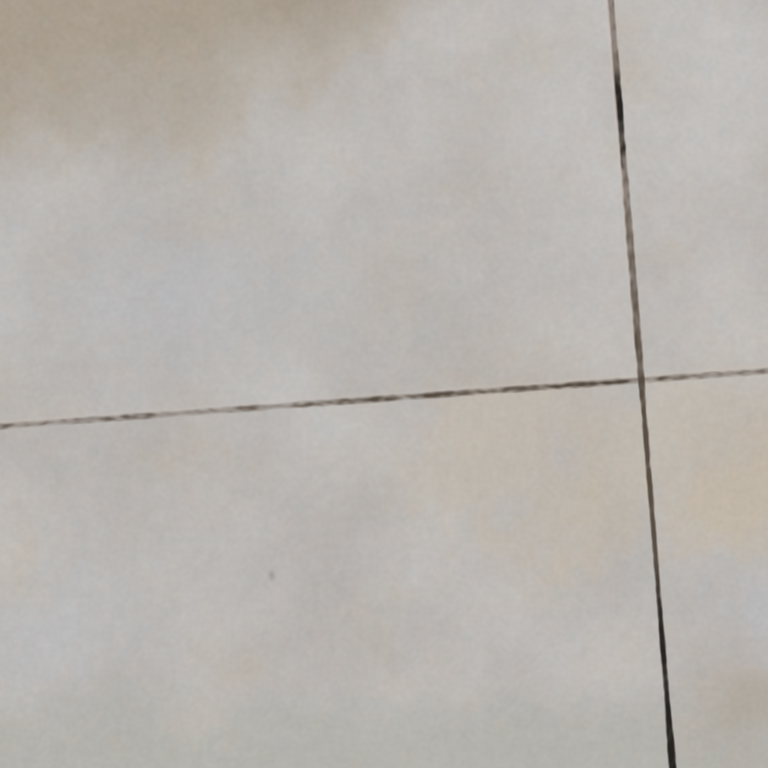
Give the GLSL for this texture, as a WebGL 2 fragment shader.

```glsl
#version 300 es
precision highp float;
// Pale stone floor tiles seen slightly askew, larger than the canvas, so one
// joint runs across and one down. Skewed tile coordinates repeat by rounding;
// gradient noise gives the mottling, the grain and the worn, dirty grout.
uniform vec2 u_resolution;
out vec4 outColor;

#define CROSSING vec2(0.835, 0.505)
#define TILE_SIZE vec2(1.25, 1.15)
#define ACROSS_SLOPE 0.072
#define DOWN_SLOPE -0.081
#define ACROSS_HALF_WIDTH 0.0031
#define DOWN_HALF_WIDTH 0.0044
#define MOTTLE 0.085
#define GRAIN 0.019
#define STAIN 0.95

const vec3 STONE = vec3(0.729, 0.716, 0.703);
const vec3 WARM_STONE = vec3(0.758, 0.712, 0.645);
const vec3 COOL_STONE = vec3(0.725, 0.732, 0.750);
const vec3 SHADED_STONE = vec3(0.692, 0.688, 0.664);
const vec3 BROWN_STAIN = vec3(0.655, 0.610, 0.548);
const vec3 GROUT = vec3(0.53, 0.49, 0.46);
const vec3 DIRTY_GROUT = vec3(0.31, 0.27, 0.23);
const vec3 BLACK_DIRT = vec3(0.10, 0.09, 0.08);
const vec3 PALE_EDGE = vec3(0.80, 0.75, 0.72);

vec2 hashGradient(vec2 cell) {
  vec3 p = fract(cell.xyx * vec3(0.1031, 0.1030, 0.0973));
  p += dot(p, p.yzx + 33.33);
  return 2.0 * fract((p.xx + p.yz) * p.zy) - 1.0;
}

float gradientNoise(vec2 p) {
  vec2 cell = floor(p), f = fract(p);
  vec2 w = f * f * f * (f * (f * 6.0 - 15.0) + 10.0);
  float a = dot(hashGradient(cell), f);
  float b = dot(hashGradient(cell + vec2(1, 0)), f - vec2(1, 0));
  float c = dot(hashGradient(cell + vec2(0, 1)), f - vec2(0, 1));
  float d = dot(hashGradient(cell + vec2(1, 1)), f - vec2(1, 1));
  return mix(mix(a, b, w.x), mix(c, d, w.x), w.y);
}

float fbm(vec2 p) {
  float sum = 0.0, amplitude = 0.6;
  for (int i = 0; i < 5; i++) {
    sum += amplitude * gradientNoise(p);
    p = mat2(1.6, 1.2, -1.2, 1.6) * p + 7.3;
    amplitude *= 0.55;
  }
  return sum;
}

// Soft round patch: 1 at the centre, fading out over the radii.
float patchMask(vec2 p, vec2 center, vec2 radii) {
  vec2 d = (p - center) / radii;
  return exp(-dot(d, d));
}

// Band along one axis with soft ends.
float band(float t, float from, float to, float soft) {
  return smoothstep(from - soft, from + soft, t) * (1.0 - smoothstep(to - soft, to + soft, t));
}

float lineMask(float dist, float halfWidth, float soft) {
  return 1.0 - smoothstep(halfWidth - soft, halfWidth + soft, abs(dist));
}

vec3 stoneColor(vec2 p, vec2 tile) {
  vec2 q = p + tile * 5.7;
  float cloud = fbm(q * 5.0 + 2.0);
  float tint = fbm(q * 8.0 + 31.0);
  vec2 warped = p + 0.10 * vec2(cloud, tint);
  vec3 color = STONE + MOTTLE * cloud * vec3(0.9, 1.0, 1.1);

  // Light tile body, greyer in the middle; warm blotches and cool sheen.
  color += 0.016 * patchMask(warped, vec2(0.70, 0.85), vec2(0.25, 0.25));
  color += 0.016 * patchMask(warped, vec2(0.95, 0.75), vec2(0.15, 0.35));
  color -= 0.022 * patchMask(warped, vec2(0.45, 0.60), vec2(0.12, 0.10));
  float warm = 0.50 * patchMask(warped, vec2(0.70, 0.40), vec2(0.20, 0.13))
             + 0.65 * patchMask(warped, vec2(0.97, 0.38), vec2(0.11, 0.13));
  color = mix(color, WARM_STONE, clamp(warm + 0.8 * tint, 0.0, 0.8));
  float cool = patchMask(warped, vec2(0.22, 0.61), vec2(0.16, 0.09))
             + patchMask(warped, vec2(0.04, 0.18), vec2(0.12, 0.07))
             + patchMask(warped, vec2(0.99, 0.19), vec2(0.05, 0.05));
  color = mix(color, COOL_STONE, 0.55 * min(cool, 1.0));

  // Shade along the bottom and the brown stain in the upper left.
  color = mix(color, SHADED_STONE, 0.75 * (1.0 - smoothstep(0.03, 0.13, warped.y)));
  color = mix(color, BROWN_STAIN, 0.5 * patchMask(warped, vec2(0.97, 0.09), vec2(0.07, 0.06)));
  float stainEdge = 0.76 + 0.65 * warped.x * warped.x;
  float stain = smoothstep(-0.05, 0.19, warped.y - stainEdge);
  color = mix(color, BROWN_STAIN + 0.06 * cloud, STAIN * stain);

  // Fine grain with a little colour speckle, and one small fleck.
  color += GRAIN * (gradientNoise(p * 140.0) + 0.8 * gradientNoise(p * 60.0));
  color += 0.6 * GRAIN * gradientNoise(p * 42.0 + 9.0) * vec3(1.0, -0.2, -1.0);
  return mix(color, GROUT, 0.45 * patchMask(p, vec2(0.354, 0.251), vec2(0.004, 0.006)));
}

void main() {
  vec2 p = gl_FragCoord.xy / u_resolution;
  float soft = max(0.0020, 0.8 / min(u_resolution.x, u_resolution.y));

  // Skewed offsets from the crossing, repeated once per tile.
  vec2 offset = p - CROSSING;
  vec2 skewed = offset - vec2(DOWN_SLOPE * offset.y, ACROSS_SLOPE * offset.x);
  vec2 joint = skewed - TILE_SIZE * round(skewed / TILE_SIZE);
  vec3 color = stoneColor(p, floor(skewed / TILE_SIZE));

  // Joint across: faint at the left, dark in patches short of the crossing.
  float wearAcross = gradientNoise(vec2(p.x * 22.0, 3.5)) + gradientNoise(vec2(p.x * 75.0, p.y * 160.0));
  float dirtAcross = 0.75 * band(p.x, 0.48, 0.83, 0.10) + 0.9 * wearAcross + 0.12;
  vec3 acrossColor = mix(GROUT, DIRTY_GROUT, clamp(dirtAcross, 0.0, 1.0));
  float across = lineMask(joint.y, ACROSS_HALF_WIDTH + 0.0008 * wearAcross, soft * 1.5);
  float coverAcross = clamp(0.80 + 0.4 * wearAcross, 0.45, 0.95);
  color = mix(color, PALE_EDGE, 0.25 * lineMask(joint.y - 0.006, 0.002, 0.003));
  color = mix(color, acrossColor, coverAcross * across);

  // Joint down: pale at the top, black in two worn stretches.
  float wearDown = gradientNoise(vec2(7.5, p.y * 26.0)) + gradientNoise(vec2(p.x * 160.0, p.y * 70.0));
  float along = p.y + 0.02 * wearDown;
  float black = max(band(along, 0.785, 0.905, 0.018), 1.0 - smoothstep(0.19, 0.28, along));
  float dirtDown = 1.0 - smoothstep(0.40, 0.75, along) + 0.8 * wearDown + 0.15;
  vec3 downColor = mix(GROUT, DIRTY_GROUT, clamp(dirtDown, 0.0, 1.0));
  downColor = mix(downColor, BLACK_DIRT, clamp(0.88 + 0.5 * wearDown, 0.5, 1.0) * black);
  float narrowing = 0.0014 * band(p.y, 0.06, 0.48, 0.03);
  float down = lineMask(joint.x, DOWN_HALF_WIDTH - narrowing + 0.0010 * wearDown, soft);
  float paleSide = lineMask(joint.x + 0.005, 0.002, 0.002) * smoothstep(0.45, 0.95, p.y);
  color = mix(color, downColor, 0.92 * down);
  color = mix(color, PALE_EDGE, 0.65 * paleSide);

  outColor = vec4(clamp(color, 0.0, 1.0), 1.0);
}
```
